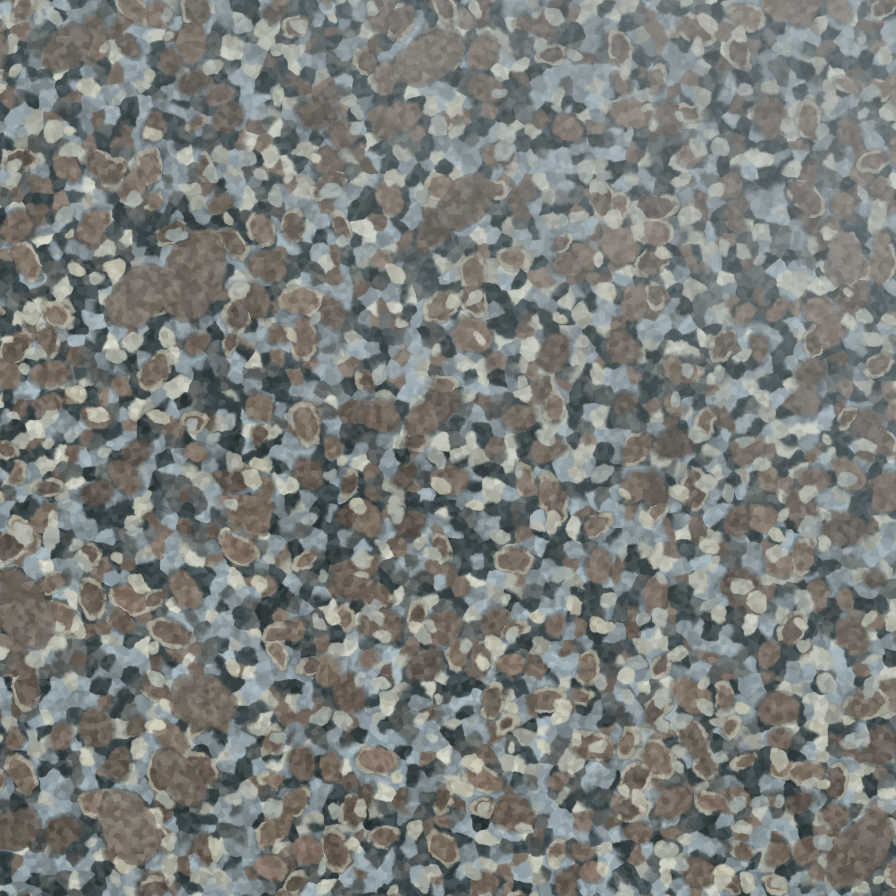
This texture is drawn by a WebGL 1 fragment shader. Its source:

```glsl
precision highp float;
// Polished granite: brown feldspar with pale rims in a blue-grey and dark mosaic.
uniform vec2 u_resolution;

vec3 hash3(vec2 p) {
  vec3 q = fract(p.xyx * vec3(0.1031, 0.1030, 0.0973));
  q += dot(q, q.yxz + 33.33);
  return fract((q.xxy + q.yzz) * q.zyx);
}

// Layered sines, used to roughen outlines and vary tone
vec2 ripple(vec2 p) {
  vec2 w = vec2(0.0);
  float amp = 0.5;
  for (int i = 0; i < 4; i++) {
    p = mat2(0.8, 0.6, -0.6, 0.8) * p * 1.63 + 2.7;
    w += amp * sin(p.yx + 1.7 * sin(p * 0.71));
    amp *= 0.68;
  }
  return w;
}

vec3 mineral(float pick, float tone) {
  vec3 c = vec3(0.23, 0.275, 0.285);
  c = mix(c, vec3(0.36, 0.385, 0.38), step(0.27, pick));
  c = mix(c, vec3(0.55, 0.605, 0.63), step(0.43, pick));
  c = mix(c, vec3(0.45, 0.41, 0.37), step(0.74, pick));
  c = mix(c, vec3(0.70, 0.71, 0.66), step(0.86, pick));
  return c * (0.86 + 0.28 * tone);
}

// Cellular mosaic with softly blended borders
vec3 mosaic(vec2 p) {
  vec2 cell = floor(p);
  vec4 sum = vec4(0.0);
  for (int y = -1; y <= 1; y++)
  for (int x = -1; x <= 1; x++) {
    vec2 id = cell + vec2(float(x), float(y));
    vec2 d = p - id - hash3(id).xy;
    vec3 h = hash3(id + 71.3);
    sum += vec4(mineral(h.x, h.y), 1.0) * exp(-15.0 * dot(d, d));
  }
  return sum.rgb / sum.a;
}

// Scattered oval grains: x = signed distance, yz = random values of the grain
vec3 grains(vec2 p, float share) {
  vec2 cell = floor(p);
  vec3 best = vec3(1.0, 0.0, 0.0);
  for (int y = -1; y <= 1; y++)
  for (int x = -1; x <= 1; x++) {
    vec2 id = cell + vec2(float(x), float(y));
    vec3 h = hash3(id + 13.7);
    vec3 k = hash3(id + 157.1);
    vec2 d = p - id - 0.15 - 0.7 * h.xy;
    float a = 6.283 * h.z;
    d = mat2(cos(a), -sin(a), sin(a), cos(a)) * d;
    d *= vec2(0.8, 1.0 + 0.35 * k.y);
    float s = length(d) - mix(0.26, 0.5, k.z);
    if (k.x < share && s < best.x) best = vec3(s, k.y, h.z);
  }
  return best;
}

void main() {
  vec2 uv = gl_FragCoord.xy / u_resolution;
  vec2 rough = ripple(uv * 55.0);
  vec2 fine = ripple(uv * 130.0 + 9.0);
  vec2 p = uv + 0.0025 * rough + 0.0014 * fine;

  // Small mixed crystals
  vec3 col = mosaic(p * 66.0 + 5.0);

  // Brown grains, many with a broken cream rim
  vec3 g = grains(p * 25.0 + 40.0, 0.52);
  vec3 brown = mix(vec3(0.37, 0.34, 0.31), vec3(0.51, 0.455, 0.405), g.z);
  brown += 0.035 * fine.x;
  float rim = step(0.5, g.y) * smoothstep(-0.6, 0.3, rough.x + 0.5 * fine.y);
  col = mix(col, vec3(0.25, 0.28, 0.28), 0.4 * (1.0 - smoothstep(0.02, 0.12, g.x)));
  col = mix(col, brown, 1.0 - smoothstep(-0.07, 0.03, g.x));
  float band = 1.0 - smoothstep(0.03, 0.10, abs(g.x + 0.02));
  col = mix(col, vec3(0.70, 0.69, 0.62), 0.8 * rim * band);

  // Cream and pale chips
  vec3 chip = grains(p * 44.0 + 90.0, 0.2);
  vec3 cream = mix(vec3(0.61, 0.65, 0.64), vec3(0.77, 0.76, 0.68), chip.z);
  col = mix(col, cream, 0.9 * (1.0 - smoothstep(-0.09, 0.05, chip.x)));

  // Sparse large brown crystals with faint edges
  vec3 big = grains(p * 11.0 + 17.0, 0.15);
  vec3 core = mix(vec3(0.41, 0.375, 0.34), vec3(0.49, 0.45, 0.41), big.z);
  core += 0.025 * fine.y;
  col = mix(col, core, 0.9 * (1.0 - smoothstep(-0.04, 0.02, big.x)));
  float edge = 1.0 - smoothstep(0.0, 0.03, abs(big.x));
  col = mix(col, vec3(0.30, 0.31, 0.30), 0.4 * edge);

  // Fine speckle and broad cloudiness
  float speck = dot(mosaic(uv * 150.0 + 300.0), vec3(0.333)) - 0.47;
  col += 0.22 * speck + 0.02 * ripple(uv * 7.0).x;

  // Pale sheen toward the upper right
  float sheen = smoothstep(0.6, 1.9, uv.x * 0.8 + uv.y * 1.1);
  col = mix(col, vec3(0.64, 0.68, 0.70), 0.38 * sheen);
  gl_FragColor = vec4(clamp(col, 0.0, 1.0), 1.0);
}
```
